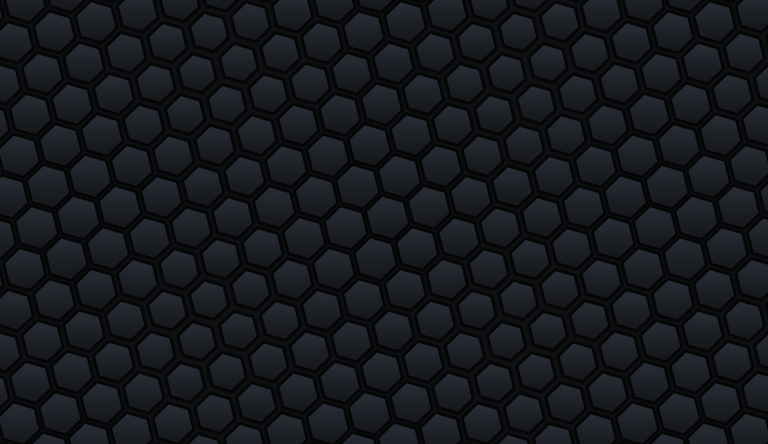
Reproduce this pattern procedurally as a Shadertoy shader.

```glsl
// Dark honeycomb of raised hexagonal plates on a tilted lattice.
// Each plate has a vertical sheen and a shadowed groove around it; a slow
// two-way wave makes plates swell and shrink across the canvas.

#define SPACING 0.0966                  // centre to centre, canvas heights
#define TILT 0.2426                     // lattice angle, radians
#define ANCHOR vec2(0.008, 0.010)       // one plate centre, from mid canvas
#define PLATE_HALF 0.402                // mean half width, in spacings
#define SWELL 0.030                     // size change, in spacings
#define WAVE_PERIOD vec2(0.697, 0.610)  // canvas heights
#define WAVE_PEAK vec2(-0.03, 0.04)
#define PLATE_TOP vec3(0.158, 0.178, 0.212)
#define PLATE_BOTTOM vec3(0.080, 0.088, 0.102)
#define SHADOW vec3(0.014, 0.015, 0.019)
#define GROOVE vec3(0.062, 0.065, 0.075)

const float TAU = 6.2831853;
const vec2 LATTICE = vec2(1.0, 1.7320508);

// Offset from the nearest centre of a unit hexagonal lattice
vec2 hexLocal(vec2 p) {
    vec2 a = mod(p + 0.5 * LATTICE, LATTICE) - 0.5 * LATTICE;
    vec2 b = mod(p, LATTICE) - 0.5 * LATTICE;
    return dot(a, a) < dot(b, b) ? a : b;
}

// Signed distance to a hexagon with upright sides and softened corners
float hexDistance(vec2 p, float halfWidth) {
    const float ROUNDING = 0.025;
    const vec2 MIRROR = vec2(0.5, -0.8660254);
    float inner = halfWidth - ROUNDING;
    float reach = inner * 0.5773503;
    p = abs(p);
    p -= 2.0 * min(dot(MIRROR, p), 0.0) * MIRROR;
    p -= vec2(inner, clamp(p.y, -reach, reach));
    return length(p) * sign(p.x) - ROUNDING;
}

// Plate half width from the position of its centre
float plateSize(vec2 centre) {
    vec2 wave = cos(TAU * (centre - WAVE_PEAK) / WAVE_PERIOD);
    return PLATE_HALF + SWELL * 0.5 * (wave.x + wave.y);
}

void mainImage(out vec4 fragColor, in vec2 fragCoord) {
    vec2 canvas = (fragCoord - 0.5 * iResolution.xy) / iResolution.y;

    // Lattice space and the local cell
    float c = cos(TILT), s = sin(TILT);
    mat2 toCanvas = mat2(c, s, -s, c);
    vec2 local = hexLocal(transpose(toCanvas) * (canvas - ANCHOR) / SPACING);
    vec2 upright = toCanvas * local;
    float size = plateSize(canvas - upright * SPACING);
    float d = hexDistance(local, size);

    // Groove: dark beside the plate, lighter along its middle
    vec3 color = mix(SHADOW, GROOVE, smoothstep(0.02, 0.115, d));

    // Plate: sheen fading downwards
    float height = clamp(0.5 + 0.5 * upright.y / (size * 1.1), 0.0, 1.0);
    vec3 plate = mix(PLATE_BOTTOM, PLATE_TOP, pow(height, 1.15));
    float pixel = 1.0 / (iResolution.y * SPACING);
    color = mix(plate, color, smoothstep(-0.75 * pixel, 0.75 * pixel, d));

    fragColor = vec4(color, 1.0);
}
```
